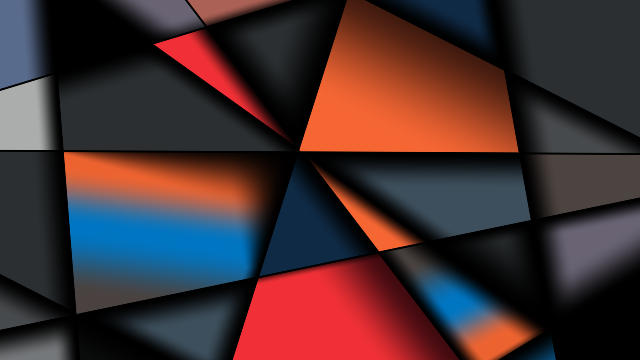
Reproduce this background procedurally as a Shadertoy shader.

```glsl
// Angular colour panels split by black seams, each shaded by its neighbours.

// Signed distance to a line: positive on the left of the way from a to b.
float line(vec2 p, vec2 a, vec2 b) {
    vec2 d = normalize(b - a);
    return dot(p - a, vec2(-d.y, d.x));
}

// Soft shadow that fades out over the given width.
float soft(float d, float width) {
    return smoothstep(0.0, width, d);
}

// Intersection of up to four half planes.
float cell(float a, float b, float c, float d) {
    return min(min(a, b), min(c, d));
}
float cell(float a, float b, float c) {
    return min(min(a, b), c);
}

// Brown at 0, blue at 1, orange at 2.
vec3 stripes(float s) {
    vec3 low = mix(vec3(0.29, 0.26, 0.25), vec3(0.0, 0.46, 0.76), smoothstep(0.0, 1.0, s));
    return mix(low, vec3(0.93, 0.39, 0.19), smoothstep(1.1, 2.0, s));
}

// Paints one panel, leaving a thin dark seam at its border.
void panel(inout vec3 col, float inside, vec3 tint) {
    float px = 9.0 / iResolution.y;
    col = mix(col, tint, smoothstep(-0.5 * px, 0.5 * px, inside - 0.025));
}

void mainImage(out vec4 fragColor, in vec2 fragCoord) {
    // The canvas is 16 by 9 units.
    vec2 p = fragCoord / iResolution.xy * vec2(16.0, 9.0);

    // Seams: positive above the flat ones and right of the steep ones.
    float west  = line(p, vec2(1.27, 9.0), vec2(1.98, 0.0));
    float level = line(p, vec2(0.0, 5.23), vec2(16.0, 5.15));
    float roof  = line(p, vec2(0.0, 6.75), vec2(7.4, 9.0));
    float fall  = line(p, vec2(2.25, 9.0), vec2(13.75, 0.77));
    float steep = line(p, vec2(4.65, 9.0), vec2(11.52, 0.0));
    float lean  = line(p, vec2(8.65, 9.0), vec2(5.79, 0.0));
    float eave  = line(p, vec2(9.17, 9.0), vec2(16.0, 5.54));
    float east  = line(p, vec2(12.31, 9.0), vec2(13.92, 0.0));
    float rise  = line(p, vec2(0.0, 0.73), vec2(16.0, 4.04));
    float foot  = line(p, vec2(0.0, 2.125), vec2(4.17, 0.0));
    float heel  = line(p, vec2(12.5, 0.0), vec2(16.0, 2.125));

    vec3 charcoal = vec3(0.168, 0.184, 0.192);
    vec3 iron = vec3(0.28, 0.29, 0.30);
    vec3 slate = vec3(0.24, 0.31, 0.36);
    vec3 mauve = vec3(0.41, 0.39, 0.45);
    vec3 navy = vec3(0.06, 0.165, 0.27);
    vec3 red = vec3(0.94, 0.19, 0.21);
    vec3 orange = vec3(0.96, 0.40, 0.20);
    vec3 col = vec3(0.0);

    // Left column
    panel(col, min(-west, roof), vec3(0.35, 0.42, 0.55) * soft(-west, 0.8));
    panel(col, cell(-west, -roof, level), vec3(0.67, 0.68, 0.68) * soft(-west, 0.6));
    panel(col, cell(-west, -level, foot), charcoal * soft(-west, 0.8));
    panel(col, cell(-west, -foot, rise), iron * soft(-foot, 0.8));
    panel(col, min(-west, -rise), vec3(0.46, 0.47, 0.48) * soft(-rise, 0.8) * soft(-west, 0.6));

    // Upper middle
    panel(col, cell(fall, -steep, roof), mauve * soft(fall, 0.8) * soft(roof + 0.2, 0.6));
    panel(col, min(steep, roof), vec3(0.67, 0.38, 0.335) * soft(roof + 0.1, 0.4));
    panel(col, cell(west, -roof, -fall, level), charcoal * soft(-roof, 0.8) * soft(-fall, 0.5));
    panel(col, cell(fall, -steep, -roof), red * soft(-steep + 0.05, 0.6));
    panel(col, cell(steep, -roof, -lean, level),
          charcoal * soft(-lean, 1.3) * soft(steep, 0.9) * soft(-roof, 0.6));
    panel(col, cell(lean, -eave, -east, level),
          mix(vec3(0.22, 0.09, 0.05), orange, soft(-eave + 0.3, 3.0)));

    // Upper right
    panel(col, min(eave, -east), navy * soft(eave, 0.7) * soft(-east, 0.5));
    panel(col, min(eave, east), charcoal * soft(east, 0.8));
    panel(col, cell(east, -eave, level), iron * soft(east, 0.9) * soft(-eave, 0.7));

    // Centre and lower left
    float corner = soft(0.2 - level, 0.3 + 0.3 * max(p.x - 1.6, 0.0))
                 * soft(-lean, 0.4 + 0.5 * max(p.y - 2.3, 0.0));
    panel(col, cell(west, -level, -lean, rise),
          stripes((p.y + 0.13 * p.x - 1.93) / 1.56) * corner);
    panel(col, cell(lean, -steep, rise), navy * soft(-steep, 0.8));
    panel(col, cell(steep, -fall, rise), orange * soft(-fall + 0.03, 0.5));
    panel(col, cell(foot, -rise, -lean), slate * soft(-rise, 0.8) * soft(-lean, 0.7) * soft(foot, 0.6));
    panel(col, min(west, -foot), charcoal * 0.25 * soft(-foot, 1.0));
    panel(col, cell(lean, -steep, -rise),
          mix(vec3(0.25, 0.04, 0.06), red, soft(-steep, 1.7)) * soft(-rise + 0.1, 0.3));

    // Right
    panel(col, cell(fall, -level, -east, rise), slate * soft(-level, 0.9) * soft(fall, 0.6));
    panel(col, cell(east, -level, rise), vec3(0.30, 0.265, 0.25) * soft(east, 0.8));
    panel(col, cell(east, -rise, heel), mauve * soft(east, 0.8) * soft(heel, 1.1) * soft(-rise, 0.5));
    panel(col, cell(fall, -rise, -east), charcoal * soft(fall, 1.4) * soft(-east, 0.9) * soft(-rise, 0.4));
    panel(col, cell(steep, -fall, -rise, heel),
          stripes((0.47 * p.x - 0.88 * p.y - 2.74) / 1.32)
          * soft(steep, 0.5) * soft(-fall, 0.7) * soft(heel + 0.1, 0.3));
    panel(col, min(-heel, -east), vec3(0.04, 0.33, 0.52) * soft(-heel, 0.9));

    fragColor = vec4(col, 1.0);
}
```
